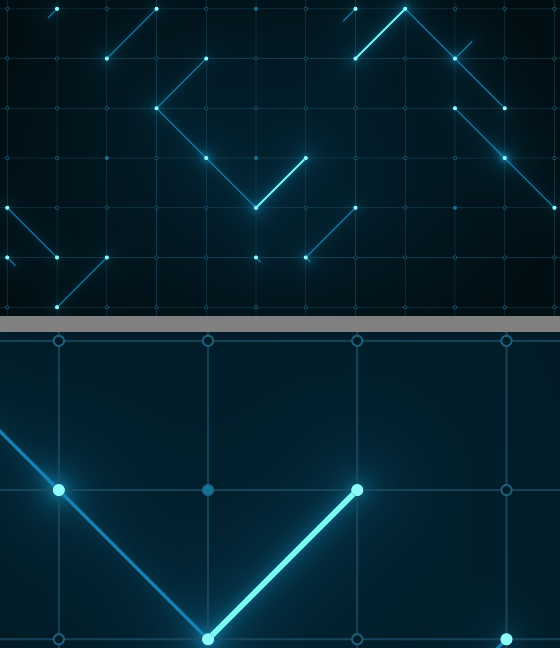
Top: the whole. Bottom: its middle third, enlarged.
Give the GLSL for this background, as a Shadertoy shader.

```glsl
float hash(vec2 p) {
    p = fract(p * vec2(0.1031, 0.1137));
    p += dot(p, p.yx + 33.33);
    return fract((p.x + p.y) * p.x * 17.3);
}

float segmentDistance(vec2 p, vec2 a, vec2 b) {
    vec2 ab = b - a;
    return length(p - a - ab * clamp(dot(p - a, ab) / dot(ab, ab), 0.0, 1.0));
}

// Coverage of a shape whose edge lies at the given radius
float cover(float d, float radius, float px) {
    return 1.0 - smoothstep(radius - 0.5 * px, radius + 0.5 * px, d);
}

void mainImage(out vec4 fragColor, in vec2 fragCoord) {
    // Grid space: one unit per cell, nodes on whole numbers
    float rows = 6.353;
    float px = rows / iResolution.y;
    vec2 g = fragCoord * px - vec2(0.147, 0.176);
    vec2 uv = fragCoord / iResolution.xy * 2.0 - 1.0;

    // Dark backdrop with vignette
    vec3 col = mix(vec3(0.008, 0.115, 0.165), vec3(0.004, 0.055, 0.072),
                   smoothstep(0.1, 1.25, length(uv * vec2(1.0, 0.8))));

    // Diagonal traces first, then short stubs leaving a node
    float thinLine = 0.0, brightLine = 0.0, litNode = 0.0;
    vec3 glow = vec3(0.0);
    for (int k = 0; k < 23; k++) {
        vec2 spread = fract(vec2(0.882, 0.645) + float(k) * vec2(0.618, 0.7549));
        bool stub = k > 12;
        bool bright = !stub && k % 10 == 1;
        vec2 a, b;
        if (stub) {
            float h = hash(vec2(float(k), 7.0));
            vec2 way = vec2(k % 2 == 0 ? 1.0 : -1.0, k % 4 < 2 ? 1.0 : -1.0);
            a = floor(spread * vec2(12.0, 7.0));
            b = a + way * mix(0.08, 0.4, h * h);
        } else {
            float rise = (k + 4) % 5 < 2 ? 1.0 : 0.0;
            a = floor(spread * vec2(11.0, 6.0)) + vec2(0.0, 1.0 - rise);
            b = a + vec2(1.0, 2.0 * rise - 1.0);
        }
        float d = segmentDistance(g, a, b);
        float node = length(g - a);
        if (!stub) node = min(node, length(g - b));

        if (bright) brightLine = max(brightLine, cover(d, 0.019, px));
        else thinLine = max(thinLine, cover(d, 0.011, px));
        litNode = max(litNode, cover(node, 0.04, px));

        float strength = bright ? 1.0 : 0.3;
        glow += strength * (vec3(0.008, 0.085, 0.12) * exp(-d * 3.5)
                          + vec3(0.02, 0.18, 0.22) * exp(-d * 22.0));
        glow += vec3(0.01, 0.07, 0.09) * exp(-node * 12.0);
    }
    col += glow;

    // Thin square grid
    vec2 cell = fract(g + 0.5) - 0.5;
    float gridLine = cover(min(abs(cell.x), abs(cell.y)), 0.007, px);
    float fade = 1.0 - 0.3 * smoothstep(0.5, 1.3, length(uv));
    col = mix(col, vec3(0.11, 0.31, 0.40), 0.72 * fade * gridLine);

    // Traces
    col = mix(col, vec3(0.09, 0.52, 0.73), 0.95 * thinLine);
    col = mix(col, vec3(0.48, 0.98, 0.95), brightLine);

    // Hollow nodes, a few of them filled
    float r = length(cell);
    float filled = step(0.95, hash(floor(g + 0.5) + 3.0));
    vec3 core = mix(vec3(0.01, 0.11, 0.15), vec3(0.08, 0.45, 0.58), filled);
    col = mix(col, core, cover(r, 0.034, px));
    col = mix(col, vec3(0.13, 0.40, 0.53), 0.85 * cover(abs(r - 0.034), 0.007, px));

    // Lit nodes
    col = mix(col, vec3(0.56, 0.98, 0.98), litNode);

    fragColor = vec4(col, 1.0);
}
```
